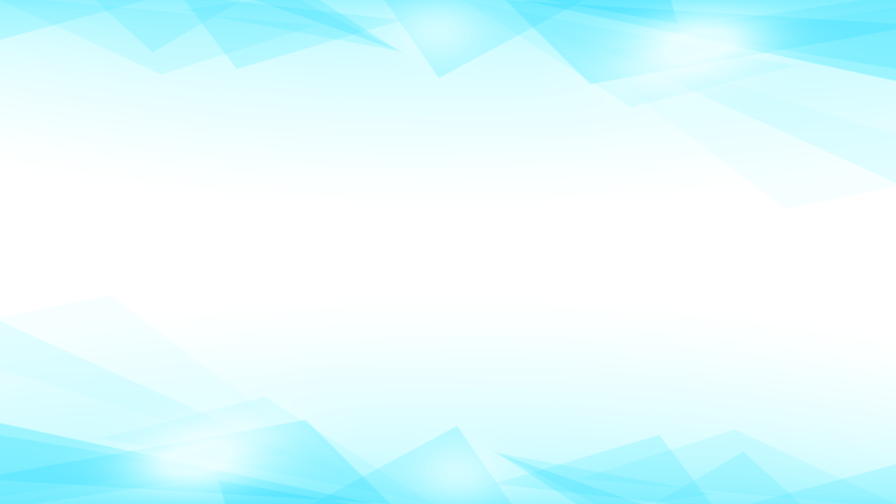
This background is drawn by a Shadertoy shader. Its source:

```glsl
#define HAZE_EDGE 0.42
#define HAZE_BOW 0.10
#define HAZE_DEPTH 0.25
#define RIM_DEPTH 0.12
#define RIM_HEIGHT 0.04
#define RIPPLE 0.007
#define GLOW_STRENGTH 0.78

// Signed distance to the line a-b
float edgeDistance(vec2 p, vec2 a, vec2 b) {
    vec2 d = normalize(b - a);
    return dot(p - a, vec2(-d.y, d.x));
}

// Light passed by a translucent triangle, densest toward its tip a
float shard(vec2 p, vec2 a, vec2 b, vec2 c, float density) {
    float side = sign(edgeDistance(c, a, b));
    float inside = min(edgeDistance(p, a, b) * side,
                   min(edgeDistance(p, b, c) * side, edgeDistance(p, c, a) * side));
    float pixel = 1.0 / iResolution.y;
    float reach = max(length(b - a), length(c - a));
    float fade = mix(1.1, 0.75, clamp(length(p - a) / reach, 0.0, 1.0));
    return 1.0 - density * fade * smoothstep(-pixel, pixel, inside);
}

float glow(vec2 p, vec2 center, vec2 radius) {
    vec2 q = (p - center) / radius;
    return exp(-dot(q, q));
}

float hash(vec2 p) {
    return fract(sin(dot(p, vec2(127.1, 311.7))) * 43758.5);
}

float noise(vec2 p) {
    vec2 i = floor(p), f = fract(p);
    f = f * f * (3.0 - 2.0 * f);
    return mix(mix(hash(i), hash(i + vec2(1, 0)), f.x),
               mix(hash(i + vec2(0, 1)), hash(i + vec2(1, 1)), f.x), f.y);
}

// Bowed haze that thickens toward the rim
float haze(vec2 p, float aspect) {
    float x = p.x / aspect - 0.5;
    float bowed = p.y + HAZE_BOW * 3.2 * x * x;
    float depth = pow(clamp(1.0 - bowed / HAZE_EDGE, 0.0, 1.0), 1.3);
    float ripple = (noise(vec2(p.x * 3.0, bowed * 45.0)) - 0.5) * RIPPLE;
    return HAZE_DEPTH * depth + ripple * smoothstep(0.0, 0.1, depth)
         + RIM_DEPTH * exp(-p.y / RIM_HEIGHT);
}

// Product of all overlapping shards along one rim
float shards(vec2 p) {
    float light = 1.0;
    // Wide pale sheets
    light *= shard(p, vec2(0.0, 0.363), vec2(0.58, 0.10), vec2(-0.1, 0.0), 0.08);
    light *= shard(p, vec2(0.22, 0.414), vec2(0.70, 0.05), vec2(-0.2, 0.33), 0.035);
    light *= shard(p, vec2(0.525, 0.213), vec2(0.86, 0.0), vec2(0.2, 0.13), 0.08);
    // Dense corner
    light *= shard(p, vec2(0.607, 0.167), vec2(0.775, 0.0), vec2(-0.05, 0.05), 0.20);
    light *= shard(p, vec2(-0.02, 0.165), vec2(-0.02, -0.01), vec2(0.79, -0.01), 0.24);
    light *= shard(p, vec2(-0.02, 0.14), vec2(0.46, 0.06), vec2(0.0, -0.01), 0.14);
    light *= shard(p, vec2(0.433, 0.047), vec2(0.45, -0.01), vec2(0.75, -0.01), 0.22);
    // Middle peaks
    light *= shard(p, vec2(0.907, 0.155), vec2(1.022, -0.01), vec2(0.60, -0.01), 0.17);
    light *= shard(p, vec2(0.984, 0.102), vec2(1.30, -0.01), vec2(1.16, -0.01), 0.18);
    light *= shard(p, vec2(0.984, 0.102), vec2(1.42, 0.02), vec2(1.2, -0.01), 0.12);
    // Light corner
    light *= shard(p, vec2(1.308, 0.137), vec2(1.42, -0.01), vec2(0.98, 0.04), 0.14);
    light *= shard(p, vec2(1.458, 0.148), vec2(1.80, -0.01), vec2(1.15, 0.05), 0.09);
    light *= shard(p, vec2(1.475, 0.104), vec2(1.6, -0.01), vec2(1.28, -0.01), 0.12);
    light *= shard(p, vec2(1.80, 0.085), vec2(1.80, -0.01), vec2(1.45, -0.01), 0.14);
    return light;
}

void mainImage(out vec4 fragColor, in vec2 fragCoord) {
    vec2 p = fragCoord / iResolution.y;
    float aspect = iResolution.x / iResolution.y;

    // The upper half is the lower half turned by 180 degrees
    if (p.y > 0.5) p = vec2(aspect, 1.0) - p;

    float depth = 1.0 - (1.0 - haze(p, aspect)) * shards(p);

    // Soft white lights
    float shine = glow(p, vec2(0.37, 0.075), vec2(0.13, 0.055))
                + 0.7 * glow(p, vec2(0.46, 0.14), vec2(0.14, 0.06))
                + 0.65 * glow(p, vec2(0.91, 0.06), vec2(0.09, 0.06));
    depth *= 1.0 - GLOW_STRENGTH * min(shine, 1.0);

    // White through aqua to cyan
    depth = clamp(depth, 0.0, 1.0);
    fragColor = vec4(1.0 - depth, 1.0 - 0.2 * pow(depth, 1.6), 1.0, 1.0);
}
```
